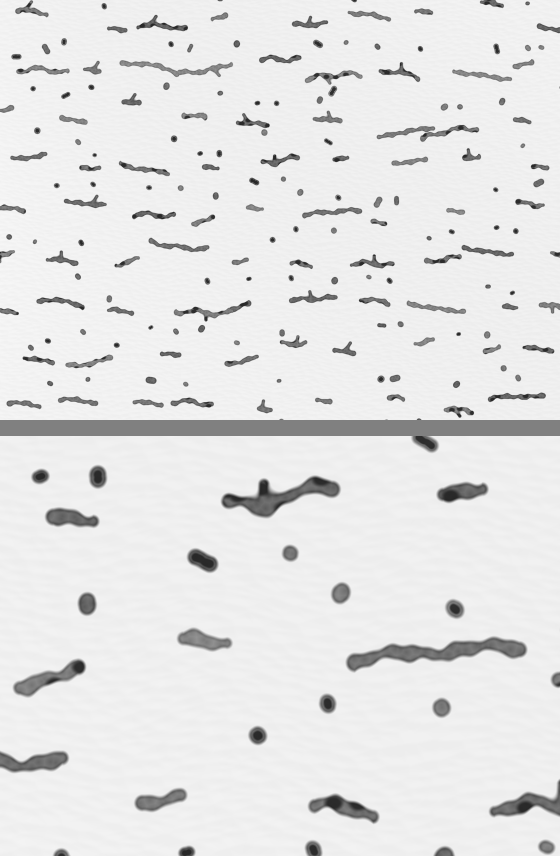
Top, the full canvas; bottom, a detail of the centre.
This texture is drawn by a Shadertoy shader. Its source:

```glsl
// Scattered dark grey worm-like flakes and small round nodules on pale embossed paper.

const vec2 CELL = vec2(0.15, 0.115);   // spacing of the scatter, in canvas heights
const float PAPER = 0.94;
const float BLACK = 0.12;
const float NONE = 1.0;                // distance used where a mark is absent

vec4 hash4(vec2 cell, float seed) {
    vec4 q = fract(cell.xyxy * vec4(0.1031, 0.1030, 0.0973, 0.1099) + seed * 0.137);
    q += dot(q, q.wzxy + 33.33);
    return fract((q.xxyz + q.yzzw) * q.zywx);
}

// Cellular noise: distance to the nearest jittered point
float cellular(vec2 p, float seed) {
    vec2 id = floor(p);
    float nearest = 2.0;
    for (int j = -1; j <= 1; j++)
    for (int i = -1; i <= 1; i++) {
        vec2 cell = id + vec2(i, j);
        nearest = min(nearest, length(cell + hash4(cell, seed).xy - p));
    }
    return nearest;
}

float segment(vec2 p, vec2 a, vec2 b) {
    vec2 ab = b - a;
    float t = clamp(dot(p - a, ab) / (dot(ab, ab) + 1e-8), 0.0, 1.0);
    return length(p - a - ab * t);
}

float smoothUnion(float a, float b, float k) {
    float h = max(k - abs(a - b), 0.0) / k;
    return min(a, b) - h * h * k * 0.25;
}

// Height of a flake's wavy centre line
float spine(float x, vec4 h) {
    float wave = mix(0.001, 0.0055, h.x) * sin(x * mix(45.0, 95.0, h.y) + h.z * 6.3);
    float ripple = 0.0011 * sin(x * 230.0 + h.w * 20.0);
    return (h.z - 0.55) * 0.45 * x + (h.w - 0.5) * 4.0 * x * x + wave + ripple;
}

float flake(vec2 p, float halfLength, vec4 h, vec4 k) {
    float x = clamp(p.x, -halfLength, halfLength);
    float y = spine(x, h);
    float slope = (spine(x + 0.002, h) - y) / 0.002;
    float radius = 0.0053 + 0.0012 * sin(x * 150.0 + k.x * 20.0)
                 + 0.0006 * sin(x * 390.0 + k.y * 20.0);
    float d = length(vec2(p.x - x, (p.y - y) * inversesqrt(1.0 + slope * slope))) - radius;
    // Some flakes carry a short side branch
    if (k.z > 0.74) {
        float rootX = (k.x - 0.5) * halfLength;
        vec2 root = vec2(rootX, spine(rootX, h));
        vec2 tip = root + vec2((k.y - 0.5) * 0.03, k.w < 0.65 ? 0.019 : -0.017);
        d = smoothUnion(d, segment(p, root, tip) - 0.0038, 0.009);
    }
    return d;
}

float nodule(vec2 p, float radius, vec4 h) {
    float angle = h.x * 6.283;
    vec2 axis = vec2(cos(angle), sin(angle)) * (h.y > 0.86 ? 0.006 : 0.001);
    float lumps = 1.0 + 0.09 * sin(2.0 * atan(p.y, p.x) + h.z * 6.3);
    return segment(p, -axis, axis) - radius * lumps;
}

// Marks are (signed distance, base tone, blackness)
vec3 nearer(vec3 a, vec3 b) { return a.x < b.x ? a : b; }

vec3 scatter(vec2 p, float spots) {
    vec3 mark = vec3(NONE, 0.5, 0.0);
    for (int j = -1; j <= 1; j++)
    for (int i = -1; i <= 1; i++) {
        float row = floor(p.y / CELL.y) + float(j);
        float shift = hash4(vec2(row, 7.0), 1.0).x;
        vec2 cell = vec2(floor(p.x / CELL.x - shift) + float(i), row);
        vec4 h = hash4(cell, 2.0);
        vec4 k = hash4(cell, 3.0);
        vec4 place = hash4(cell, 4.0);
        vec2 corner = cell + vec2(shift, (place.w - 0.5) * 0.4);

        // One flake in the lower part of the cell
        float halfLength = mix(0.014, 0.068, pow(place.z, 1.5));
        vec2 centre = corner + vec2(0.5 + (place.x - 0.5) * 0.5, 0.15 + 0.3 * place.y);
        float d = flake(p - centre * CELL, halfLength, h, k);
        mark = nearer(mark, vec3(d, mix(0.40, 0.54, k.w), spots * step(0.45, h.x)));

        // Up to two nodules in the upper part
        for (int n = 0; n < 2; n++) {
            vec4 g = hash4(cell, 5.0 + float(n));
            vec4 s = hash4(cell, 8.0 + float(n));
            if (s.x > 0.68) continue;
            vec2 spot = corner + vec2(0.05 + 0.5 * float(n) + 0.4 * g.x, 0.63 + 0.34 * g.y);
            float radius = mix(0.0043, 0.0078, s.y);
            float e = nodule(p - spot * CELL, radius, s.zwyx);
            float core = smoothstep(-0.3, -0.65, e / radius) * step(0.6, g.z);
            mark = nearer(mark, vec3(e, mix(0.38, 0.52, g.w), core));
        }
    }
    return mark;
}

// Pale paper with fine horizontal embossing
float paper(vec2 p) {
    vec2 q = p * vec2(48.0, 115.0) + vec2(0.0, 0.5 * sin(p.x * 31.0 + p.y * 9.0));
    float relief = cellular(q, 11.0) - cellular(q + vec2(0.1, 0.3), 11.0);
    float glow = 0.012 * exp(-p.x * 5.0) + 0.004 * sin(p.x * 3.0 + p.y * 4.0);
    return PAPER + relief * 0.028 + glow;
}

void mainImage(out vec4 fragColor, in vec2 fragCoord) {
    vec2 p = fragCoord / iResolution.y;
    float spots = smoothstep(0.36, 0.16, cellular(p * vec2(38.0, 50.0), 12.0));
    vec3 mark = scatter(p, spots);

    // Grey body with mottling, a darker rim and black patches
    float mottle = cellular(p * 150.0, 13.0) - 0.45;
    float rim = smoothstep(-0.0035, -0.001, mark.x);
    float ink = mark.y + 0.10 * mottle - 0.09 * rim;
    ink = mix(ink, BLACK, 0.85 * mark.z);

    float edge = max(0.0017, 0.75 / iResolution.y);
    float cover = smoothstep(edge, -edge, mark.x);
    fragColor = vec4(vec3(mix(paper(p), ink, cover)), 1.0);
}
```
